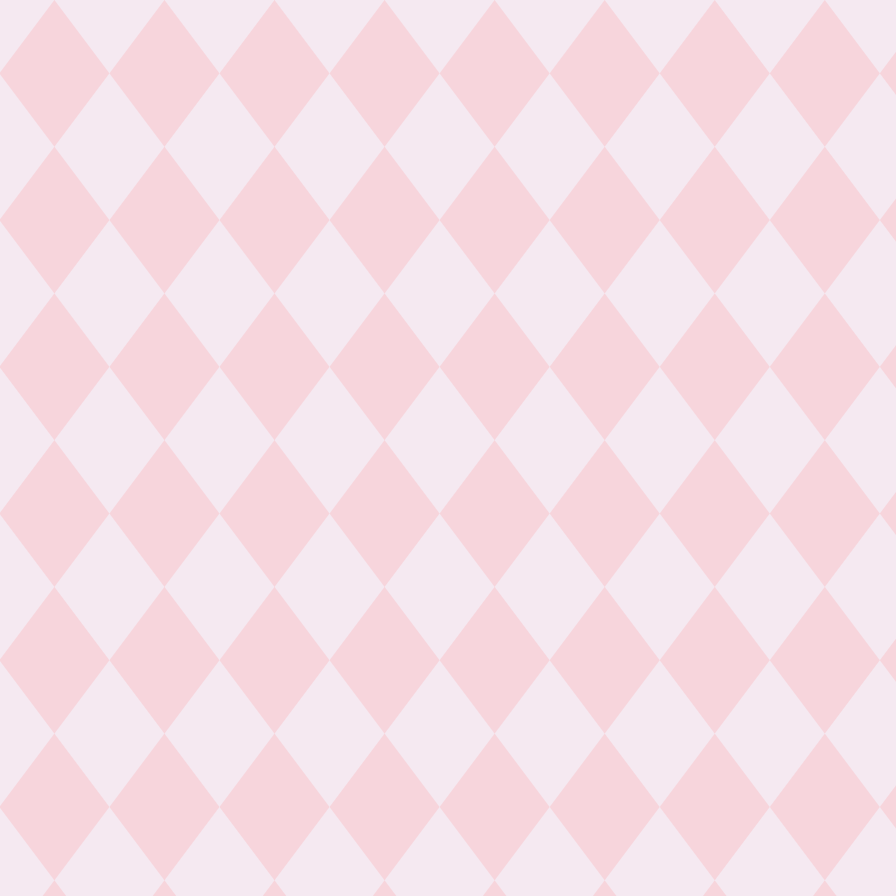
Give the GLSL for this pattern, as a Shadertoy shader.

```glsl
// Harlequin pattern: flat pink diamonds touching tip to tip on pale lilac.
// The canvas is folded into one rectangular cell, and a diamond distance
// with an edge one pixel wide separates the two colours.

const vec3 LILAC = vec3(0.96, 0.912, 0.945);
const vec3 PINK = vec3(0.969, 0.835, 0.861);

const vec2 CELL = vec2(0.12283, 0.16375);  // diamond width and height
const vec2 ORIGIN = vec2(-0.0007, 1.0);    // upper left corner of the grid

// Position relative to the centre of the nearest cell
vec2 foldToCell(vec2 p, vec2 cell) {
    return (fract(p / cell) - 0.5) * cell;
}

// Signed distance to the edges of a diamond, negative inside
float diamondDistance(vec2 p, vec2 size) {
    vec2 q = abs(p) / size;
    return (q.x + q.y - 0.5) / length(1.0 / size);
}

// Antialiased coverage of a shape
float coverage(float dist, float pixel) {
    return clamp(0.5 - dist / pixel, 0.0, 1.0);
}

void mainImage(out vec4 fragColor, in vec2 fragCoord) {
    float pixel = 1.0 / iResolution.y;
    vec2 p = foldToCell(fragCoord * pixel - ORIGIN, CELL);
    float diamond = coverage(diamondDistance(p, CELL), pixel);
    fragColor = vec4(mix(LILAC, PINK, diamond), 1.0);
}
```
